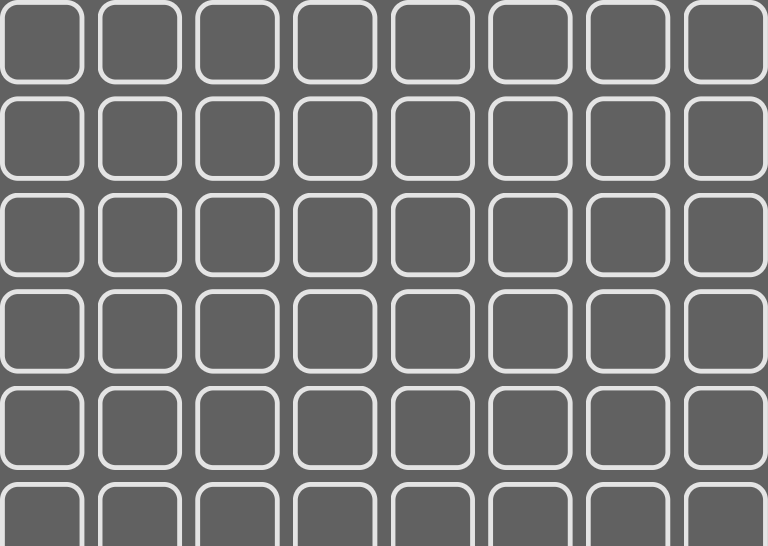
Give the GLSL for this pattern, as a Shadertoy shader.

```glsl
// Grid of pale rounded-square outlines on flat grey, anchored at the top left.
// Each cell is folded to one tile with mod, then a rounded-box distance
// is turned into a ring of constant width with smoothed edges.

// Lengths are fractions of the canvas width.
const vec2  PITCH         = vec2(0.12714, 0.12552); // 8 columns, 5 2/3 rows
const float BOX_SIZE      = 0.1099;                 // outer side of an outline
const float CORNER_RADIUS = 0.0235;                 // outer corner radius
const float LINE_WIDTH    = 0.0063;
const vec3  GROUND_COLOR  = vec3(0.38);
const vec3  LINE_COLOR    = vec3(0.895);

// Signed distance to a rounded box centred on the origin.
float roundedBox(vec2 p, vec2 halfSize, float radius) {
    vec2 q = abs(p) - halfSize + radius;
    return length(max(q, 0.0)) + min(max(q.x, q.y), 0.0) - radius;
}

void mainImage(out vec4 fragColor, in vec2 fragCoord) {
    float pixel = 1.0 / iResolution.x;

    // Measure down from the top so that the last row is the one cut off.
    vec2 p = vec2(fragCoord.x, iResolution.y - fragCoord.y) * pixel;
    vec2 local = mod(p, PITCH) - 0.5 * BOX_SIZE;

    // The line lies wholly inside the outer edge of the box.
    float outer = roundedBox(local, vec2(0.5 * BOX_SIZE), CORNER_RADIUS);
    float ring = abs(outer + 0.5 * LINE_WIDTH) - 0.5 * LINE_WIDTH;
    float coverage = clamp(0.5 - ring / pixel, 0.0, 1.0);

    fragColor = vec4(mix(GROUND_COLOR, LINE_COLOR, coverage), 1.0);
}
```
